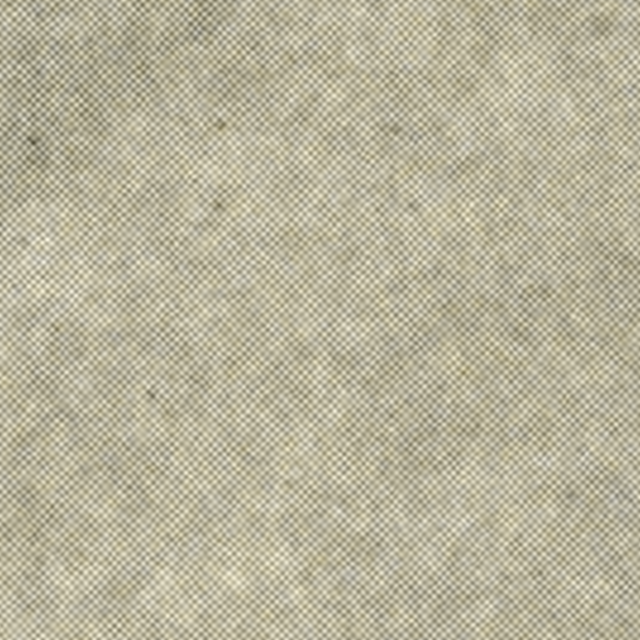
A three.js fragment shader for this texture:

```glsl
varying vec2 vUv;

const float TAU = 6.2831853;

vec3 hash3(vec2 cell) {
  vec3 q = fract(vec3(cell.xyx) * vec3(0.1031, 0.1030, 0.0973));
  q += dot(q, q.yxz + 33.33);
  return fract((q.xxy + q.yzz) * q.zyx);
}

// Smooth cellular noise: soft light and dark blobs, one per jittered cell
float blobs(vec2 p) {
  vec2 cell = floor(p);
  float sum = 0.0;
  for (int y = -1; y <= 1; y++) {
    for (int x = -1; x <= 1; x++) {
      vec2 c = cell + vec2(float(x), float(y));
      vec3 h = hash3(c + 57.0);
      vec2 d = p - c - h.xy;
      sum += (2.0 * h.z - 1.0) * exp(-4.0 * dot(d, d));
    }
  }
  return sum;
}

// Sparse small flecks, slightly stretched along a diagonal
float flecks(vec2 p) {
  vec2 cell = floor(p);
  vec3 h = hash3(cell + 211.0);
  vec2 d = p - cell - 0.2 - 0.6 * h.xy;
  d = vec2(d.x + d.y, 0.7 * (d.x - d.y));
  float present = step(0.8, h.z) * mix(0.4, 1.0, fract(h.z * 37.0));
  return present * exp(-dot(d, d) * 300.0);
}

// Shaded upper left corner with a ragged diagonal edge
float cornerShade(vec2 uv) {
  float ragged = 0.07 * blobs(uv * 8.0 + 3.0) + 0.04 * blobs(uv * 20.0);
  float edge = uv.y - uv.x - 0.64 + ragged;
  float band = smoothstep(-0.03, 0.05, edge);
  return band * (0.8 - 0.3 * smoothstep(0.1, 0.3, edge) + 0.4 * blobs(uv * 13.0 + 40.0));
}

void main() {
  vec2 uv = vUv;
  float shade = cornerShade(uv);

  // Diagonal halftone screen with slightly wandering dots
  vec2 wander = vec2(blobs(uv * 60.0 + 9.0), blobs(uv * 60.0 + 80.0));
  vec2 screen = cos(TAU * (67.0 * uv + 0.11 * wander));
  float dots = screen.x * screen.y;
  float strength = 0.137 + 0.025 * shade + 0.05 * blobs(uv * 50.0 + 17.0);

  // Broad mottling down to fine paper grain
  float mottle = 0.034 * blobs(uv * 4.5 + 12.0)
               + 0.026 * blobs(uv * 11.0 + 31.0)
               + 0.032 * blobs(uv * 30.0 + 5.0)
               + 0.060 * blobs(uv * 80.0 + 23.0);

  float tone = dots * strength + mottle;
  tone += 0.025 * (0.5 - uv.x) - 0.08 * shade;
  tone -= 0.24 * flecks(uv * 7.0);

  // Warm paper with small yellowish stains between the dots
  float stain = blobs(uv * 55.0 + 61.0) + 0.25 * blobs(uv * 14.0 + 71.0);
  vec3 paper = vec3(0.727, 0.707, 0.613);
  vec3 tint = vec3(0.008, 0.002, -0.026) * stain;
  tint += vec3(-0.008, -0.003, 0.002) * shade;

  gl_FragColor = vec4(clamp(paper + tone + tint, 0.0, 1.0), 1.0);
}
```
